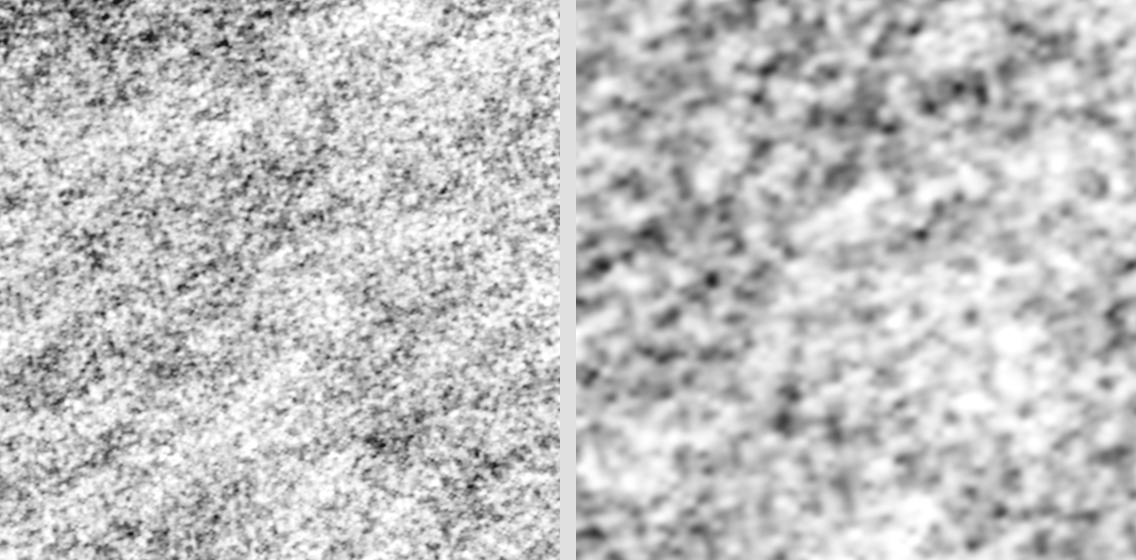
Left: the whole. Right: its middle third, enlarged.
Give the GLSL for this texture, as a WebGL 1 fragment shader.

```glsl
precision highp float;

// Grey speckled stone: fine grains drawn out along a rising diagonal.
// Layers of value noise, from grains to broad clouds, are summed to a
// bell-shaped tone and bent by a curve that favours light greys.

uniform vec2 u_resolution;

float hash(vec2 cell) {
  return fract(sin(dot(cell, vec2(127.1, 311.7))) * 43758.5453);
}

// Smooth value noise, scaled to zero mean and about unit deviation
float noise(vec2 p) {
  vec2 cell = floor(p);
  vec2 f = fract(p);
  vec2 w = f * f * (3.0 - 2.0 * f);
  float low = mix(hash(cell), hash(cell + vec2(1.0, 0.0)), w.x);
  float high = mix(hash(cell + vec2(0.0, 1.0)), hash(cell + 1.0), w.x);
  return (mix(low, high, w.y) - 0.5) / 0.2145;
}

// Coordinates whose x axis runs along the given angle
vec2 alongAngle(vec2 p, float angle) {
  float c = cos(angle);
  float s = sin(angle);
  return vec2(c * p.x + s * p.y, c * p.y - s * p.x);
}

void main() {
  vec2 uv = gl_FragCoord.xy / u_resolution;
  vec2 streakUv = alongAngle(uv, 0.49);

  // Two crossed grain layers hide the noise lattice
  float grain = 0.62 * noise(streakUv * vec2(78.0, 108.0) + 17.3);
  grain += 0.42 * noise(alongAngle(uv, 0.95) * vec2(112.0, 98.0) + 41.7);
  grain += 0.38 * noise(alongAngle(uv, 0.2) * vec2(150.0, 185.0) + 73.1);

  // Diagonal streaks and broad patches gather the grains
  float patches = 0.34 * noise(streakUv * vec2(10.0, 29.0) + 5.9);
  patches += 0.22 * noise(streakUv * vec2(21.0, 46.0) + 29.4);
  patches += 0.26 * noise(streakUv * vec2(3.5, 8.0) + 11.2);

  // Shadow along the upper left edge
  float shadowDistance = length((uv - vec2(0.1, 1.03)) * vec2(0.45, 1.5));
  float shadow = 1.3 * smoothstep(0.3, 0.0, shadowDistance);

  float tone = clamp(grain + patches - shadow + 0.05, -3.2, 2.6);
  float grey = 0.772 + 0.145 * tone - 0.02 * tone * tone;
  gl_FragColor = vec4(vec3(clamp(grey, 0.0, 1.0)), 1.0);
}
```
